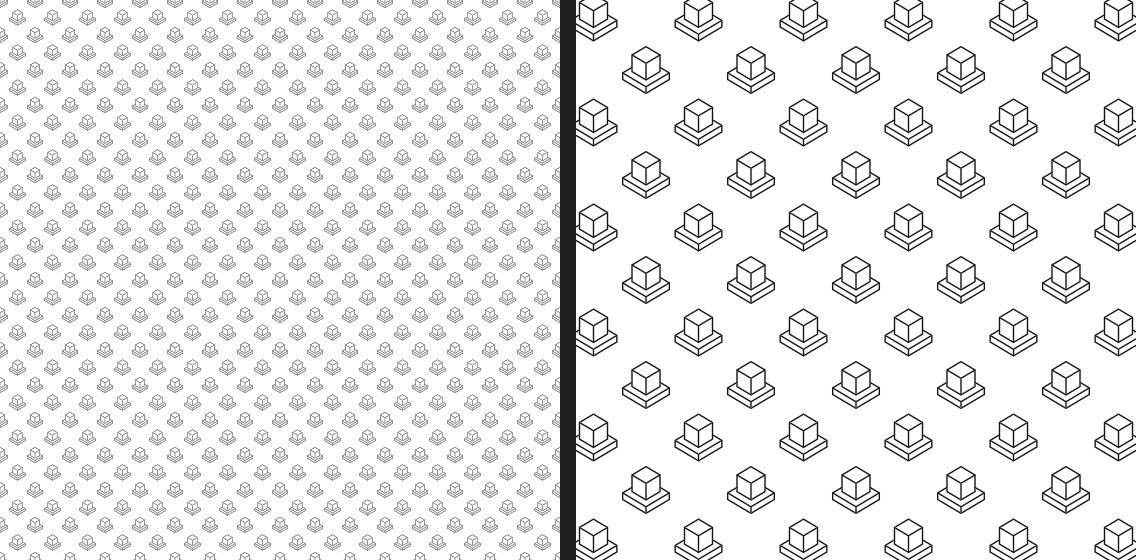
Left, the full canvas; right, a detail of the centre.
Give the GLSL for this pattern, as a Shadertoy shader.

```glsl
float segment(vec2 p, vec2 a, vec2 b) {
    vec2 pa = p - a, ba = b - a;
    return length(pa - ba * clamp(dot(pa, ba) / dot(ba, ba), 0.0, 1.0));
}

// Isometric cube outline; p.x is already mirrored
float cube(vec2 p) {
    vec2 top = vec2(0.0, 16.0), middle = vec2(0.0, 4.6), bottom = vec2(0.0, -6.8);
    vec2 upper = vec2(9.6, 10.3), lower = vec2(9.6, -1.1);
    float d = min(segment(p, top, upper), segment(p, middle, upper));
    d = min(d, min(segment(p, upper, lower), segment(p, lower, bottom)));
    return min(d, segment(p, middle, bottom));
}

// Slab under the cube, with its hidden back edges left out
float slab(vec2 p) {
    vec2 corner = vec2(16.0, -2.0), front = vec2(0.0, -11.5);
    vec2 drop = vec2(0.0, -4.5);
    float d = min(segment(p, vec2(9.6, 1.8), corner), segment(p, corner, front));
    d = min(d, segment(p, corner + drop, front + drop));
    d = min(d, segment(p, corner, corner + drop));
    return min(d, segment(p, front, front + drop));
}

// Box-filtered coverage keeps lines thinner than a pixel at the right weight
float strokeCoverage(float d, float halfWidth, float pixel) {
    return clamp(0.5 + (d + halfWidth) / pixel, 0.0, 1.0)
         - clamp(0.5 + (d - halfWidth) / pixel, 0.0, 1.0);
}

void mainImage(out vec4 fragColor, in vec2 fragCoord) {
    // 16 by 16 cells, each with a second icon half a cell away
    vec2 cell = fract(fragCoord / iResolution.xy * 16.0 + 0.5) - 0.5;
    if (abs(cell.x) + abs(cell.y) > 0.5) cell -= 0.5 * sign(cell);

    // A cell is 72 icon units wide
    vec2 p = cell * 72.0;
    p.x = abs(p.x);
    float pixel = 16.0 * 72.0 / iResolution.y;

    float ink = strokeCoverage(min(cube(p), slab(p)), 0.48, pixel);
    fragColor = vec4(mix(vec3(1.0), vec3(0.08), ink), 1.0);
}
```
